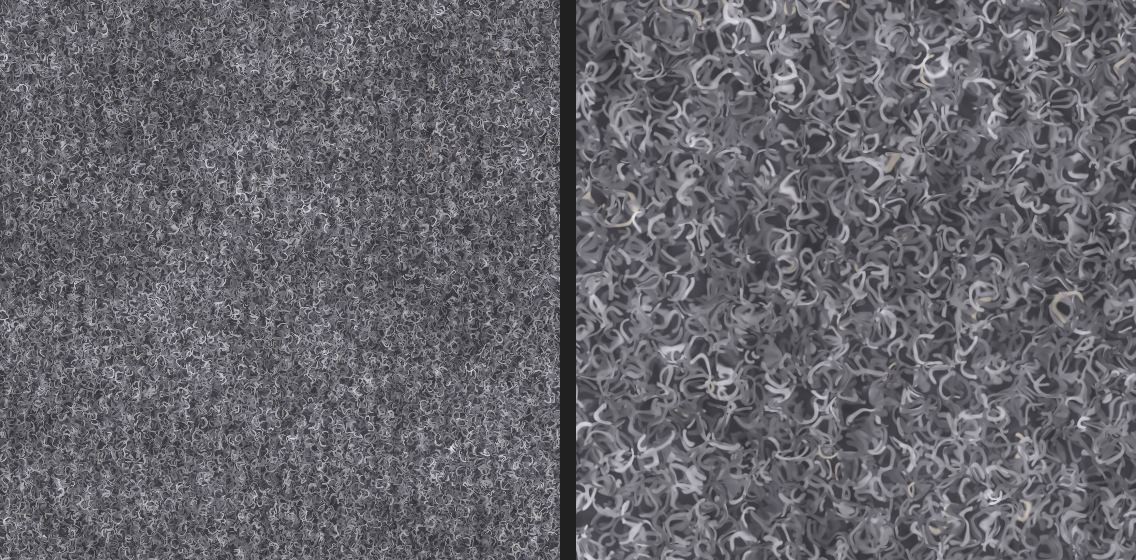
Left, the full canvas; right, a detail of the centre.
Write a Shadertoy shader that draws this texture.

```glsl
// Grey heathered carpet: curled fibres packed into soft vertical ribs of loops.

vec4 hash4(vec3 p) {
    vec4 q = fract(p.xyzx * vec4(0.1031, 0.1030, 0.0973, 0.1099));
    q += dot(q, q.wzxy + 33.33);
    return fract((q.xxyz + q.yzzw) * q.zywx);
}

float noise(vec2 p) {
    vec2 i = floor(p), f = fract(p);
    f = f * f * (3.0 - 2.0 * f);
    float a = hash4(vec3(i, 7.0)).x;
    float b = hash4(vec3(i + vec2(1, 0), 7.0)).x;
    float c = hash4(vec3(i + vec2(0, 1), 7.0)).x;
    float d = hash4(vec3(i + vec2(1, 1), 7.0)).x;
    return mix(mix(a, b, f.x), mix(c, d, f.x), f.y);
}

// Distance to an arc centred on the +y direction.
float arcDistance(vec2 p, float radius, float halfAngle) {
    p.x = abs(p.x);
    vec2 tip = radius * vec2(sin(halfAngle), cos(halfAngle));
    bool inside = atan(p.x, p.y) < halfAngle;
    return inside ? abs(length(p) - radius) : length(p - tip);
}

// Paints one layer of curled fibres over the colour; height runs from 0 to 1.
vec3 fibreLayer(vec3 color, vec2 p, float layer, float height) {
    const float cellSize = 0.0165;
    vec2 q = p / cellSize + layer * vec2(17.37, 9.61);
    vec2 cell = floor(q);
    for (int y = -1; y <= 1; y++)
    for (int x = -1; x <= 1; x++) {
        vec2 id = cell + vec2(x, y);
        vec4 place = hash4(vec3(id + 50.0, layer + 1.0));
        vec4 look = hash4(vec3(id + 90.0, layer + 31.0));

        float turn = 6.2832 * place.z + 0.35 * sin(12.5664 * place.z);
        float s = sin(turn), c = cos(turn);
        vec2 local = mat2(c, -s, s, c) * (q - id - place.xy);
        float d = arcDistance(local, mix(0.2, 0.58, place.w), mix(0.5, 1.9, look.x));
        float thickness = mix(0.045, 0.085, look.y);
        float cover = 1.0 - smoothstep(thickness - 0.04, thickness + 0.045, d);

        float tone = 0.265 + 0.13 * height + 0.36 * look.z * look.z;
        vec3 fibre = tone + vec3(0.0, -0.006, 0.02);
        fibre = mix(fibre, vec3(0.70, 0.67, 0.62), step(0.993, look.w));
        color = mix(color, fibre, 0.85 * cover);
    }
    return color;
}

void mainImage(out vec4 fragColor, in vec2 fragCoord) {
    vec2 uv = fragCoord / iResolution.y;

    // Slight wander makes the curls uneven
    vec2 wander = vec2(noise(uv * 110.0), noise(uv * 110.0 + 40.0)) - 0.5;
    vec2 p = uv + 0.006 * wander;

    // Stacked fibres over a dark backing
    vec3 color = vec3(0.245, 0.24, 0.262);
    for (int i = 0; i < 10; i++) {
        color = fibreLayer(color, p, float(i), float(i) / 9.0);
    }

    // Ribs, with separate loops staggered along each one
    float across = uv.x * 34.0 + 0.45 * (noise(uv * vec2(12.0, 30.0)) - 0.5);
    float rib = floor(across);
    float along = uv.y * 42.0 + 5.0 * hash4(vec3(rib, 3.0, 5.0)).x
                + 0.9 * noise(vec2(rib * 3.7, uv.y * 25.0));
    float ribShade = -cos(6.2832 * across);
    float loopShade = cos(6.2832 * along) * (0.5 + 0.5 * ribShade);

    // Heathered patches, from broad clouds down to single loops
    float clouds = noise(uv * vec2(4.0, 5.0) + 3.0) - 0.5;
    float patches = noise(uv * vec2(13.0, 16.0) + 20.0) - 0.5;
    float clumps = noise(uv * vec2(42.0, 50.0) + 60.0) - 0.5;
    float grain = noise(uv * 260.0) - 0.5;

    float light = 1.0 + 0.065 * ribShade + 0.055 * loopShade
                + 0.14 * clouds + 0.16 * patches + 0.22 * clumps + 0.16 * grain
                + 0.06 * (0.5 - uv.y);
    fragColor = vec4(clamp(color * light, 0.0, 1.0), 1.0);
}
```
